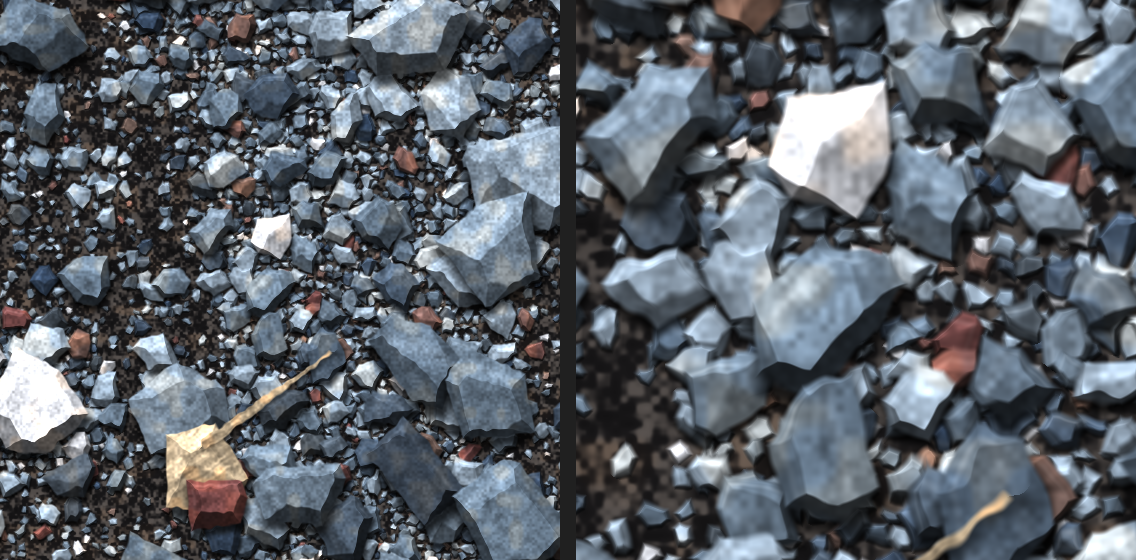
Left: the whole. Right: its middle third, enlarged.
A three.js fragment shader for this texture:

```glsl
// Crushed slate gravel over dark soil, with a split piece of pale wood.
// Layers of faceted stones are painted from fine to coarse; each stone is the
// minimum of sloped planes, lit from above and casting a soft shadow.
varying vec2 vUv;

const vec3 SOIL       = vec3(0.10, 0.095, 0.10);
const vec3 SOIL_LIGHT = vec3(0.29, 0.27, 0.26);
const vec3 NAVY       = vec3(0.19, 0.26, 0.36);
const vec3 CHARCOAL   = vec3(0.28, 0.31, 0.34);
const vec3 SLATE      = vec3(0.39, 0.46, 0.53);
const vec3 PALE_SLATE = vec3(0.58, 0.65, 0.72);
const vec3 WHITE_ROCK = vec3(0.84, 0.85, 0.88);
const vec3 BROWN_ROCK = vec3(0.47, 0.39, 0.36);
const vec3 RUST_ROCK  = vec3(0.44, 0.27, 0.27);
const vec3 WOOD       = vec3(0.84, 0.75, 0.62);
const vec3 LIGHT_DIR  = vec3(-0.22, 0.62, 0.75);
const vec2 SHADOW_SHIFT = vec2(0.04, -0.17); // in stone radii
const float EDGE = 0.0022;        // softness of outlines
const float FINEST_CELLS = 62.0;  // cells across in the finest layer
const float LAYER_RATIO = 0.53;   // cell count ratio between layers
const float REACH = 1.35;         // extent of stone and shadow, in radii
const int LAYERS = 5;
const int SIDES = 6;
const float TAU = 6.28319;

float hash(vec2 p) {
  vec3 q = fract(vec3(p.xyx) * 0.1031);
  q += dot(q, q.yzx + 33.33);
  return fract((q.x + q.y) * q.z);
}

float noise(vec2 p) {
  vec2 i = floor(p), f = fract(p);
  f = f * f * (3.0 - 2.0 * f);
  return mix(mix(hash(i), hash(i + vec2(1, 0)), f.x),
             mix(hash(i + vec2(0, 1)), hash(i + vec2(1, 1)), f.x), f.y);
}

// Bare soil gathers on the left side
float soilAmount(vec2 uv) {
  return smoothstep(0.5, 0.72, noise(uv * 4.5 + 3.7) + 0.3 * (0.5 - uv.x));
}

float lambert(vec2 slope) {
  return max(dot(slope, LIGHT_DIR.xy) + LIGHT_DIR.z, 0.0) * inversesqrt(1.0 + dot(slope, slope));
}

// Paints one faceted stone and its shadow; q is relative to the centre, in radii
vec3 paintStone(vec3 under, vec2 q, float radius, vec2 seed, vec3 tint) {
  float shape = hash(seed + 1.7);
  float turn = shape * TAU;
  vec2 axis = vec2(cos(turn), sin(turn));
  float narrow = mix(0.52, 0.95, fract(shape * 17.3));
  vec2 tilt = 0.6 * (fract(shape * vec2(37.1, 71.9)) - 0.5);
  float height = 0.42 - dot(q, tilt);
  float light = lambert(tilt);
  float outline = -9.0, shadow = -9.0;
  float soft = EDGE / radius;
  for (int k = 0; k < SIDES; k++) {
    float r = hash(seed + 3.31 * float(k) + 6.2);
    float angle = (float(k) + 0.75 * r) * TAU / float(SIDES);
    vec2 dir = vec2(cos(angle), sin(angle));
    float extent = length(vec2(dot(dir, axis), narrow * (dir.x * axis.y - dir.y * axis.x)));
    float side = dot(q, dir) - extent * mix(0.75, 1.05, fract(r * 23.7));
    outline = max(outline, side);
    shadow = max(shadow, side - dot(SHADOW_SHIFT, dir));
    float slope = mix(0.5, 2.6, fract(r * 59.3));
    float plane = -side * slope;
    light = mix(light, lambert(dir * slope), smoothstep(-soft, soft, height - plane));
    height = min(height, plane);
  }
  vec3 rock = tint * (0.3 + 1.08 * light);
  rock += 0.08 * (1.0 - smoothstep(0.0, 0.12, abs(height - 0.25))) * light;
  under *= 1.0 - 0.72 * (1.0 - smoothstep(-0.12, 0.18, shadow));
  return mix(under, rock, 1.0 - smoothstep(-soft, soft, outline));
}

vec3 stoneTint(vec2 seed) {
  float kind = hash(seed + 12.5), tone = hash(seed + 14.1);
  vec3 dark = mix(NAVY, CHARCOAL, fract(kind * 41.0));
  vec3 tint = mix(mix(dark, SLATE, smoothstep(0.0, 0.4, tone)), PALE_SLATE, smoothstep(0.35, 0.85, tone));
  tint = mix(tint, mix(BROWN_ROCK, RUST_ROCK, tone * tone), step(kind, 0.10));
  return mix(tint, WHITE_ROCK, step(kind, 0.05));
}

// The four nearest cells hold every stone that can reach this point
vec3 paintLayer(vec3 col, vec2 uv, float layer) {
  float cells = FINEST_CELLS * pow(LAYER_RATIO, layer);
  float presence = mix(0.95, 0.55, layer / float(LAYERS - 1));
  vec2 base = floor(uv * cells - 0.5);
  for (int n = 0; n < 4; n++) {
    float row = floor(float(n) * 0.5);
    vec2 cell = base + vec2(float(n) - 2.0 * row, 1.0 - row);
    vec2 seed = cell + 19.7 * (layer + 1.0);
    float place = hash(seed + 0.3);
    vec2 centre = cell + 0.5 + 0.5 * (vec2(place, fract(place * 47.3)) - 0.5);
    float radius = mix(0.37, 0.56, fract(place * 91.7));
    vec2 q = (uv * cells - centre) / radius;
    if (dot(q, q) < REACH * REACH) {
      if (hash(seed + 11.2) < presence * (1.0 - 0.7 * soilAmount(centre / cells)))
        col = paintStone(col, q, radius / cells, seed, stoneTint(seed));
    }
  }
  return col;
}

// Tapered splinter and chip of wood beside a rusty stone
vec3 paintWood(vec3 col, vec2 uv) {
  vec2 root = vec2(0.37, 0.21), along = vec2(0.22, 0.16);
  vec2 axis = normalize(along), p = uv - root;
  vec2 local = vec2(dot(p, axis), dot(p, vec2(-axis.y, axis.x)));
  vec3 wood = WOOD * (0.8 + 0.4 * noise(local * vec2(14.0, 190.0)));
  col = paintStone(col, (uv - vec2(0.36, 0.16)) / 0.095, 0.095, vec2(5.0, 23.0), wood);
  col = paintStone(col, (uv - vec2(0.385, 0.105)) / 0.065, 0.065, vec2(31.0, 8.0), RUST_ROCK);
  float t = clamp(local.x / length(along), 0.0, 1.0);
  float d = length(local - vec2(t * length(along), 0.0)) - mix(0.010, 0.002, t);
  col *= 1.0 - 0.5 * (1.0 - smoothstep(0.0, 0.016, d)) * step(local.y, 0.0);
  return mix(col, wood * 0.88, 1.0 - smoothstep(-EDGE, EDGE, d));
}

void main() {
  // Shared surface grain; it also roughens the outlines
  float broad = noise(vUv * 38.0), middle = noise(vUv.yx * 85.0 + 9.1), fine = noise(vUv * 210.0);
  float grain = 0.5 * broad + 0.3 * middle + 0.2 * fine;
  vec2 uv = vUv + 0.006 * (vec2(broad, middle) - 0.5);
  vec3 col = mix(SOIL, SOIL_LIGHT, smoothstep(0.35, 0.75, 0.5 * (middle + fine)));
  for (int layer = 0; layer < LAYERS; layer++) col = paintLayer(col, uv, float(layer));
  if (length(vUv - vec2(0.43, 0.2)) < 0.26) col = paintWood(col, uv);
  col *= 1.0 + 0.75 * (grain - 0.5) + 0.15 * (fine - 0.5);
  col *= mix(vec3(1.0), vec3(1.08, 1.0, 0.92), smoothstep(0.55, 0.8, broad));
  gl_FragColor = vec4(clamp(col, 0.0, 1.0), 1.0);
}
```
